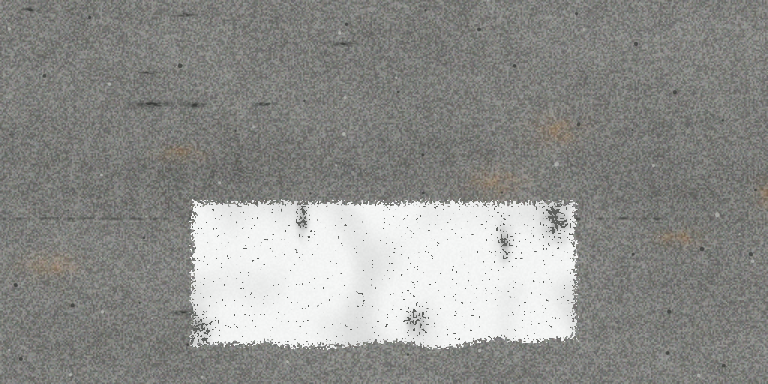
Reproduce this texture procedurally as a WebGL 2 fragment shader.

```glsl
#version 300 es
precision highp float;
// Worn white road marking on grey, speckled asphalt with cracks and stains.
uniform vec2 u_resolution;
out vec4 outColor;

// Lengths are in canvas heights; the view is 2 wide and 1 high.
const vec3 ASPHALT = vec3(0.490, 0.492, 0.480);
const vec3 TAR = vec3(0.20, 0.21, 0.20);
const vec3 CHIP = vec3(0.78, 0.79, 0.77);
const vec3 PAINT = vec3(0.955, 0.960, 0.957);
const vec3 SPECK = vec3(0.37, 0.375, 0.365);
const vec3 RUST = vec3(0.10, 0.015, -0.06);
const vec2 PAINT_MIN = vec2(0.503, 0.104);
const vec2 PAINT_MAX = vec2(1.497, 0.471);
const float GRAIN_SCALE = 256.0;
const float GRAIN_AMOUNT = 0.20;
const float EDGE_FRAY = 0.024;
const float SPECK_SHARE = 0.085;
const float CRACK_Y = 0.431;
const float PIT_GRID = 7.0;

// Ellipses: centre, then radii.
const vec4 WEAR[5] = vec4[5](
  vec4(0.787, 0.428, 0.014, 0.040), vec4(1.313, 0.370, 0.018, 0.042),
  vec4(1.450, 0.422, 0.036, 0.045), vec4(1.083, 0.160, 0.022, 0.028),
  vec4(0.510, 0.143, 0.038, 0.040));
const vec4 SMEARS[8] = vec4[8](
  vec4(0.482, 0.961, 0.024, 0.005), vec4(0.898, 0.885, 0.028, 0.005),
  vec4(0.396, 0.729, 0.042, 0.008), vec4(0.510, 0.726, 0.028, 0.006),
  vec4(0.687, 0.729, 0.024, 0.004), vec4(0.080, 0.974, 0.020, 0.004),
  vec4(0.475, 0.185, 0.028, 0.006), vec4(0.390, 0.811, 0.022, 0.003));
const vec4 STAINS[6] = vec4[6](
  vec4(1.770, 0.380, 0.060, 0.022), vec4(1.995, 0.490, 0.025, 0.040),
  vec4(1.290, 0.525, 0.070, 0.035), vec4(0.130, 0.310, 0.070, 0.030),
  vec4(1.450, 0.660, 0.060, 0.040), vec4(0.470, 0.600, 0.060, 0.020));

float hash(vec2 p) {
  vec3 q = fract(p.xyx * vec3(0.1031, 0.1030, 0.0973));
  q += dot(q, q.yzx + 33.33);
  return fract((q.x + q.y) * q.z);
}

vec2 gradient(vec2 cell) {
  float angle = 6.2832 * hash(cell + 71.0);
  return vec2(cos(angle), sin(angle));
}

float gradientNoise(vec2 p) {
  vec2 i = floor(p), f = fract(p), u = f * f * f * (f * (f * 6.0 - 15.0) + 10.0);
  vec2 e = vec2(1.0, 0.0);
  float low = mix(dot(gradient(i), f), dot(gradient(i + e), f - e), u.x);
  float high = mix(dot(gradient(i + e.yx), f - e.yx), dot(gradient(i + 1.0), f - 1.0), u.x);
  return mix(low, high, u.y);
}

// Fine grain with a flat spread of values, blended between grain centres.
float grain(vec2 p, float seed) {
  vec2 q = p * GRAIN_SCALE - 0.5, i = floor(q), u = smoothstep(0.0, 1.0, fract(q));
  i += seed * 37.0;
  return mix(mix(hash(i), hash(i + vec2(1, 0)), u.x),
             mix(hash(i + vec2(0, 1)), hash(i + 1.0), u.x), u.y);
}

float blob(vec2 p, vec4 ellipse) {
  vec2 d = (p - ellipse.xy) / ellipse.zw;
  return exp(-dot(d, d));
}

// One small round spot in some cells of a jittered grid.
float spots(vec2 p, float scale, float share, float seed) {
  vec2 cell = floor(p * scale), id = cell + seed * 19.0;
  vec2 centre = (cell + 0.15 + 0.7 * vec2(hash(id), hash(id + 5.3))) / scale;
  float radius = mix(0.002, 0.006, hash(id + 9.1));
  float aa = 0.75 / u_resolution.y;
  float disc = 1.0 - smoothstep(radius - aa, radius + aa, length(p - centre));
  return disc * step(hash(id + 13.7), share);
}

vec3 road(vec2 p) {
  // Broad tone, fine grain and a little coloured grit.
  float tone = 0.035 * gradientNoise(p * vec2(2.5, 5.0)) + 0.03 * gradientNoise(p * 17.0);
  tone -= 0.022 * exp(-pow((p.y - 0.56) / 0.12, 2.0));
  vec3 grit = vec3(grain(p, 1.0), grain(p, 2.0), grain(p, 3.0)) - 0.5;
  vec3 color = ASPHALT + tone + GRAIN_AMOUNT * (grain(p, 4.0) - 0.5) + 0.045 * grit;
  color = mix(color, CHIP, 0.5 * smoothstep(0.955, 0.99, grain(p, 5.0)));

  // Stains, smears, pits and pale chips.
  float rust = 0.0, dark = 0.0;
  for (int i = 0; i < 6; i++) rust += blob(p, STAINS[i]);
  color += RUST * rust * (0.5 + 0.9 * gradientNoise(p * 35.0));
  float ragged = smoothstep(-0.25, 0.25, gradientNoise(p * vec2(70.0, 150.0)));
  for (int i = 0; i < 8; i++) dark += blob(p, SMEARS[i]);
  dark *= 0.35 + 0.6 * ragged;

  // Broken joint running out from both sides of the marking.
  float wander = 0.004 * gradientNoise(vec2(p.x * 14.0, 3.5));
  float line = exp(-pow((p.y - CRACK_Y - wander) / 0.0035, 2.0));
  float reach = p.x < 1.0 ? 0.45 : 0.75 * (1.0 - smoothstep(1.65, 1.9, p.x));
  dark += line * reach * smoothstep(-0.2, 0.3, gradientNoise(vec2(p.x * 45.0, 8.3)));
  dark += 0.75 * spots(p, PIT_GRID, 0.45, 1.0);
  color = mix(color, TAR, clamp(dark, 0.0, 0.9));
  return mix(color, CHIP, 0.65 * spots(p, PIT_GRID * 1.2, 0.3, 2.0));
}

void main() {
  vec2 p = gl_FragCoord.xy / u_resolution.y;
  p.x += 1.0 - 0.5 * u_resolution.x / u_resolution.y;
  vec3 color = road(p);

  // Frayed outline with a wavy lower edge.
  vec2 low = PAINT_MIN;
  low.y += 0.018 * gradientNoise(vec2(p.x * 9.0, 1.7)) + 0.012 * smoothstep(1.1, 1.4, p.x);
  vec2 inset = min(p - low, PAINT_MAX - p);
  float inside = min(inset.x, inset.y) + 0.006 * gradientNoise(p * 28.0);
  inside += EDGE_FRAY * (grain(p, 6.0) - 0.5);
  float cover = smoothstep(-0.002, 0.002, inside);

  // Worn areas gather specks and darken the film.
  float wear = 0.0;
  for (int i = 0; i < 5; i++) wear += blob(p, WEAR[i]);
  wear = clamp(wear * (0.85 + 0.9 * gradientNoise(p * 42.0)), 0.0, 1.0);
  float haze = smoothstep(-0.1, 0.55, gradientNoise(p * vec2(7.0, 5.0) + 4.0));
  vec3 film = PAINT - 0.09 * haze - 0.28 * wear + 0.025 * (grain(p, 7.0) - 0.5);
  float limit = SPECK_SHARE + 0.5 * wear;
  float speck = 1.0 - smoothstep(limit - 0.015, limit + 0.015, grain(p, 8.0));
  film = mix(film, SPECK, speck);
  outColor = vec4(clamp(mix(color, film, cover), 0.0, 1.0), 1.0);
}
```
